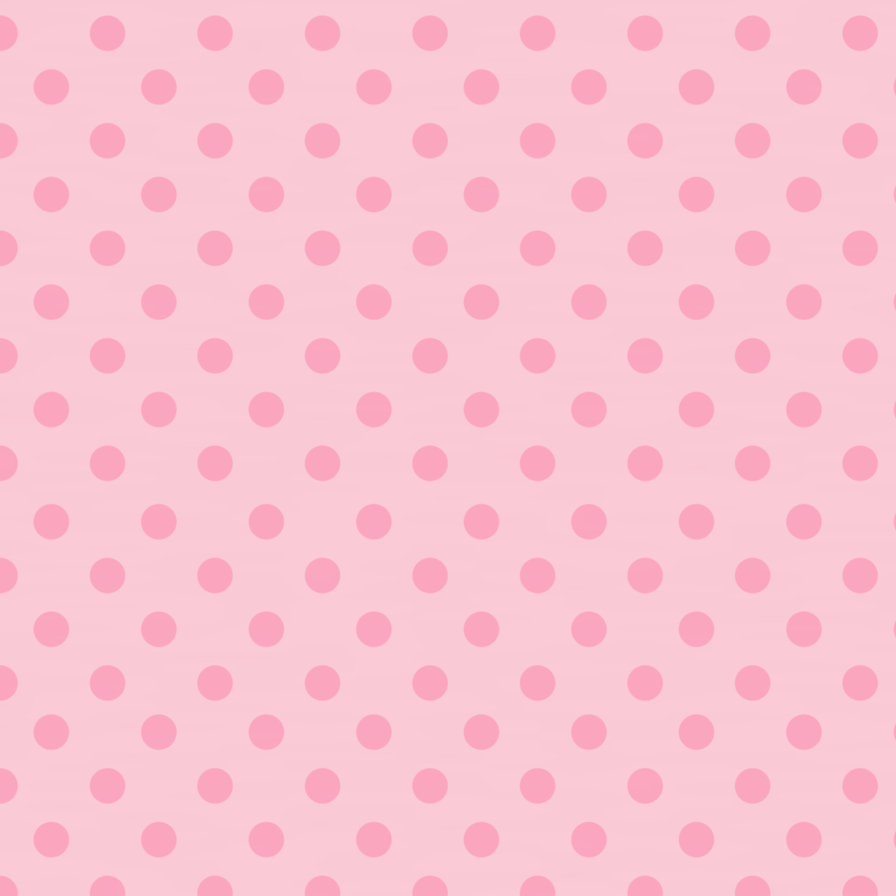
Write a Shadertoy shader that draws this pattern.

```glsl
float hash(vec2 p) {
    return fract(sin(dot(p, vec2(127.1, 311.7))) * 43758.5453);
}

float valueNoise(vec2 p) {
    vec2 cell = floor(p), f = fract(p);
    f = f * f * (3.0 - 2.0 * f);
    return mix(mix(hash(cell), hash(cell + vec2(1, 0)), f.x),
               mix(hash(cell + vec2(0, 1)), hash(cell + vec2(1, 1)), f.x), f.y);
}

// Signed distance to the nearest dot of a staggered grid, y measured downwards
float dotDistance(vec2 p) {
    float row = floor((p.y - 0.0371) / 0.06 + 0.5);
    // Four rows sit slightly low
    float lowered = step(8.5, row) - step(12.5, row);
    float centerY = 0.0371 + 0.06 * row + 0.0052 * lowered;
    float stagger = 0.0573 * mod(row, 2.0);
    float dx = (fract((p.x - stagger) / 0.12 + 0.5) - 0.5) * 0.12;
    return length(vec2(dx, p.y - centerY)) - 0.0198;
}

void mainImage(out vec4 fragColor, in vec2 fragCoord) {
    vec2 uv = fragCoord / iResolution.y;
    vec2 p = vec2(uv.x, 1.0 - uv.y);
    float pixel = 1.0 / iResolution.y;

    float coverage = 1.0 - smoothstep(-pixel, pixel, dotDistance(p));
    vec3 color = mix(vec3(0.98, 0.79, 0.84), vec3(0.985, 0.65, 0.75), coverage);

    // Faint horizontal streaks in the tint
    color += (valueNoise(p * vec2(14.0, 90.0)) - 0.5) * vec3(0.003, 0.008, 0.006);

    fragColor = vec4(color, 1.0);
}
```
